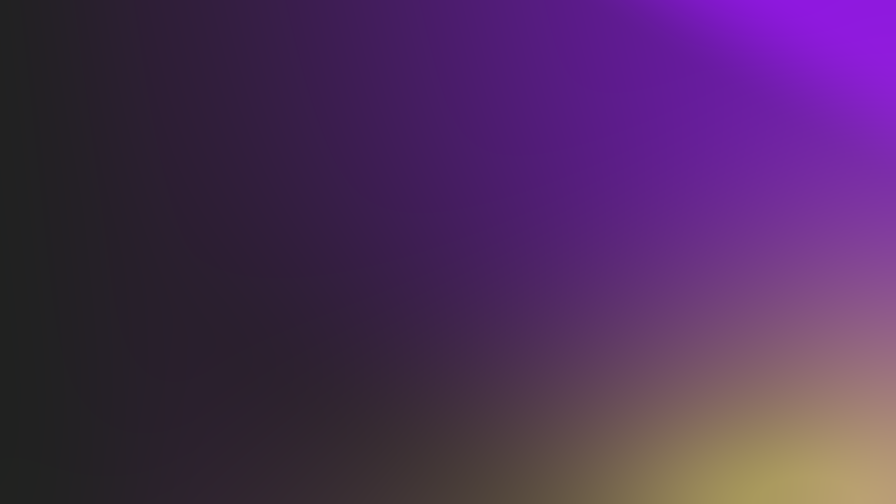
Reproduce this background procedurally as a Shadertoy shader.

```glsl
// Soft charcoal-to-violet gradient with a bright violet corner and an olive glow below.

// Elliptical falloff around a centre.
float glow(vec2 p, vec2 centre, vec2 radius) {
    vec2 q = (p - centre) / radius;
    return exp(-dot(q, q));
}

void mainImage(out vec4 fragColor, in vec2 fragCoord) {
    vec2 uv = fragCoord / iResolution.xy;
    float depth = 1.0 - uv.y;

    // Charcoal base with a faint plum tint away from the left edge
    vec3 charcoal = vec3(0.125, 0.13, 0.125);
    vec3 plum = vec3(0.16, 0.12, 0.175);
    vec3 color = mix(charcoal, plum, smoothstep(0.0, 0.25, uv.x + 0.06 * uv.y));

    // Violet sweep, bending to the right towards the bottom
    float sweep = uv.x - 0.13 * depth - 0.4 * depth * depth * depth;
    vec3 violet = vec3(0.46, 0.10, 0.73);
    color = mix(color, violet, smoothstep(0.0, 1.06, sweep));

    // Bright diagonal corner at the upper right
    float corner = smoothstep(1.58, 1.84, uv.x + 0.94 * uv.y);
    color = mix(color, vec3(0.56, 0.09, 0.88), corner);

    // Olive light at the lower right, narrowing with height, plus a low hot spot
    float spread = 0.45 - 0.33 * uv.y;
    float light = 0.85 * glow(uv, vec2(1.0, 0.0), vec2(spread, 0.5));
    light += 0.25 * glow(uv, vec2(0.85, 0.0), vec2(0.16, 0.16));
    vec3 olive = vec3(0.66, 0.60, 0.36);
    vec3 tan_ = vec3(0.75, 0.64, 0.47);
    vec3 warm = mix(olive, tan_, smoothstep(0.82, 1.02, uv.x) * (1.0 - uv.y));
    color = mix(color, warm, min(light, 1.0));

    fragColor = vec4(color, 1.0);
}
```
